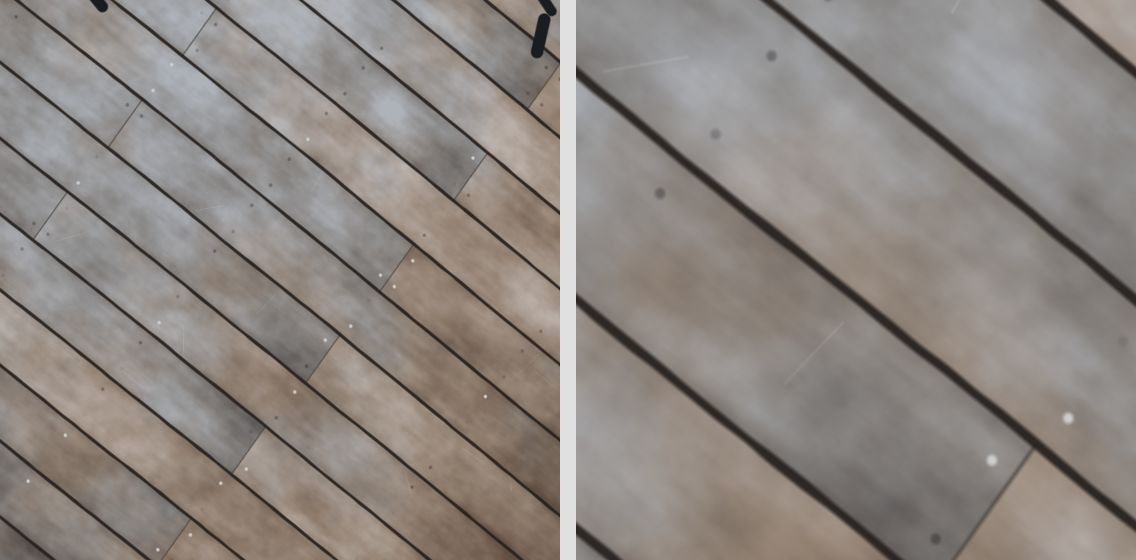
Left: the whole. Right: its middle third, enlarged.
A three.js fragment shader for this texture:

```glsl
// Weathered timber deck: diagonal staggered boards with dark gaps, butt joints and nails.
varying vec2 vUv;

const float SLOPE = 0.811;          // fall of the gaps per unit across
const float FIRST_GAP = 0.1107;     // where gap 0 meets the left edge, from the top
const float ROW_STEP = 0.1354;      // vertical spacing of the gaps
const float BOARD_LENGTH = 1.078;
const float JOINT_START = 0.3125;   // joint position on odd rows
const float JOINT_SKEW = 0.0065;
const float JOISTS_PER_BOARD = 4.0;
const float GAP_HALF = 0.0027;
const float JOINT_HALF = 0.0011;
const float NAIL_RADIUS = 0.0030;
const float NAIL_SETBACK = 0.016;
const float SCRATCHES = 14.0;

const vec3 SHADE = vec3(0.40, 0.355, 0.325);
const vec3 BROWN = vec3(0.555, 0.515, 0.48);
const vec3 PALE = vec3(0.69, 0.675, 0.67);
const vec3 TAN_TINT = vec3(0.025, -0.005, -0.030);
const vec3 COOL_TINT = vec3(-0.030, 0.000, 0.028);
const vec3 GAP_COLOR = vec3(0.15, 0.13, 0.12);
const vec3 JOINT_COLOR = vec3(0.27, 0.26, 0.24);
const vec3 DEBRIS_COLOR = vec3(0.10, 0.11, 0.13);

float hash(vec2 p) {
  return fract(sin(dot(p, vec2(127.1, 311.7))) * 43758.5);
}

float noise(vec2 p) {
  vec2 i = floor(p), f = fract(p);
  f = f * f * (3.0 - 2.0 * f);
  return mix(mix(hash(i), hash(i + vec2(1.0, 0.0)), f.x),
             mix(hash(i + vec2(0.0, 1.0)), hash(i + 1.0), f.x), f.y);
}

float fbm(vec2 p) {
  float sum = 0.0, amp = 0.5;
  for (int i = 0; i < 4; i++) {
    sum += amp * noise(p);
    p = mat2(1.6, 1.2, -1.2, 1.6) * p + 7.3;
    amp *= 0.5;
  }
  return sum / 0.9375;
}

float segment(vec2 p, vec2 a, vec2 b) {
  vec2 d = b - a;
  return length(p - a - d * clamp(dot(p - a, d) / dot(d, d), 0.0, 1.0));
}

float cover(float dist, float soft) {
  return 1.0 - smoothstep(-soft, soft, dist);
}

void main() {
  // Board coordinates: "along" follows the grain, "row" counts gaps downward
  vec2 p = vec2(vUv.x, 1.0 - vUv.y);
  vec2 grainDir = normalize(vec2(1.0, SLOPE));
  float pitch = ROW_STEP * grainDir.x;
  float bow = 0.005 * sin(3.14159 * p.x) + 0.0025 * (noise(p * 7.0) - 0.5);
  float row = (p.y - SLOPE * p.x - FIRST_GAP + bow) / ROW_STEP;
  float along = dot(p, grainDir);
  float rowId = floor(row), across = fract(row);

  // Alternate rows are shifted by half a board
  float stagger = 0.5 * (1.0 - mod(rowId, 2.0));
  float boardPos = (along - JOINT_START - JOINT_SKEW * (across - 0.5)) / BOARD_LENGTH - stagger;
  float boardId = floor(boardPos), lengthwise = fract(boardPos);
  float jointDist = min(lengthwise, 1.0 - lengthwise) * BOARD_LENGTH;
  float gapDist = min(across, 1.0 - across) * pitch;
  vec2 id = vec2(rowId, boardId);
  float seed = hash(id + 3.7);

  // Worn timber: broad light, blotches, grain and darker board ends
  vec2 grain = vec2(along, row * pitch) + seed * 17.0;
  float blotch = fbm(grain * vec2(9.0, 15.0));
  float streak = fbm(grain * vec2(14.0, 95.0));
  float mottle = fbm(p * 55.0);
  float tone = 0.67 + 0.48 * (vUv.y - 0.5) - 0.14 * (vUv.x - 0.5);
  tone += 0.95 * (blotch - 0.5) + 0.22 * (streak - 0.5) + 0.28 * (mottle - 0.5);
  tone += 0.20 * (seed - 0.5) - 0.16 * smoothstep(0.78, 1.0, lengthwise);
  tone -= 0.30 * smoothstep(0.45, 0.75, length(vUv - 0.5));
  tone -= 0.16 * cover(gapDist - 0.008, 0.010);
  vec3 color = mix(SHADE, BROWN, clamp(tone * 2.0, -0.3, 1.0));
  color = mix(color, PALE, clamp(tone * 2.0 - 1.0, 0.0, 1.15));

  // Cool weathering toward the upper left and board ends, tan elsewhere
  float warmth = fbm(p * 6.0 + 21.0) + 0.45 * (p.x + p.y - 0.9) + 0.3 * (seed - 0.5);
  warmth -= 0.3 * smoothstep(0.75, 1.0, lengthwise);
  color += mix(COOL_TINT, TAN_TINT, smoothstep(0.2, 0.8, warmth));

  // Faint pale scratches
  for (float i = 0.0; i < SCRATCHES; i++) {
    vec2 start = vec2(hash(vec2(i, 1.3)), hash(vec2(i, 5.9)));
    float angle = 6.2832 * hash(vec2(i, 8.1));
    vec2 end = start + 0.05 * vec2(cos(angle), sin(angle));
    color += 0.05 * cover(segment(p, start, end) - 0.0006, 0.0012);
  }

  // Nail pairs over each joist, set back from the joints
  float joistStep = BOARD_LENGTH / JOISTS_PER_BOARD;
  float joist = floor(lengthwise * JOISTS_PER_BOARD + 0.5);
  float joistDist = lengthwise * BOARD_LENGTH - joist * joistStep;
  float nailAlong = jointDist < 0.5 * joistStep ? jointDist - NAIL_SETBACK : joistDist;
  float nailAcross = (abs(across - 0.5) - 0.27) * pitch;
  float nailSeed = hash(id * 3.1 + vec2(joist, step(0.5, across)));
  float nail = cover(length(vec2(nailAlong, nailAcross)) - NAIL_RADIUS, 0.0018);
  vec3 nailColor = nailSeed > 0.75 ? vec3(0.80) : color * 0.72;
  color = mix(color, nailColor, nail * smoothstep(0.2, 0.6, nailSeed));

  // Butt joints and open gaps with uneven edges
  float wear = noise(vec2(along * 45.0, rowId * 9.0));
  color = mix(color, JOINT_COLOR, 0.75 * cover(jointDist - JOINT_HALF, 0.0018));
  float gapEdge = GAP_HALF * (0.8 + 0.4 * wear);
  color = mix(color, GAP_COLOR, 0.93 * cover(gapDist - gapEdge, 0.0018));

  // Dark notch and stray strap at the top edge
  float debris = segment(p, vec2(0.165, -0.01), vec2(0.183, 0.012)) - 0.010;
  debris = min(debris, segment(p, vec2(0.972, 0.035), vec2(0.959, 0.093)) - 0.011);
  debris = min(debris, segment(p, vec2(0.965, -0.01), vec2(0.985, 0.02)) - 0.009);
  color = mix(color, DEBRIS_COLOR, cover(debris, 0.002));

  gl_FragColor = vec4(clamp(color, 0.0, 1.0), 1.0);
}
```
